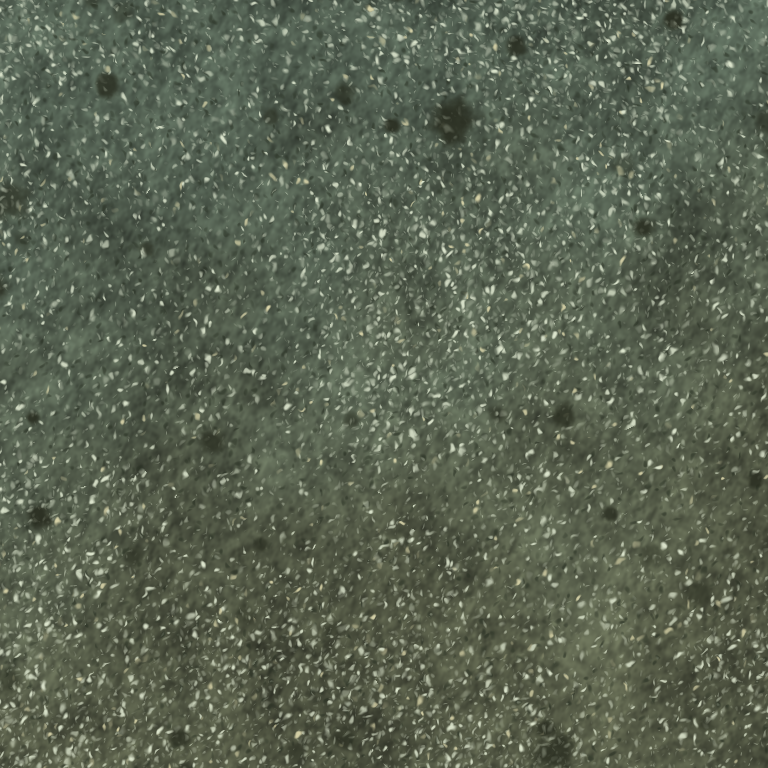
This texture is drawn by a Shadertoy shader. Its source:

```glsl
// Worn green-grey ground strewn with small pale mineral flecks and dark stains.
// Layered value noise tints the base; jittered grids scatter soft, warped
// ellipses for the flecks and pits, and ragged discs for the stains.

const vec3 OLIVE = vec3(0.335, 0.355, 0.275);
const vec3 TEAL  = vec3(0.318, 0.372, 0.318);
const vec3 PALE  = vec3(0.860, 0.895, 0.800);
const vec3 WARM  = vec3(0.860, 0.840, 0.670);
const vec3 PIT   = vec3(0.155, 0.185, 0.135);
const vec3 STAIN = vec3(0.160, 0.175, 0.125);

const float GRAIN_CONTRAST  = 0.50;
const float MOTTLE_CONTRAST = 0.42;
const float BROAD_CONTRAST  = 0.50;
const float WARP = 0.0045;       // raggedness of the fleck outlines
const float LOW_ANGLE  = 1.10;   // fleck direction near the bottom
const float HIGH_ANGLE = 2.20;   // fleck direction near the top
const float ANGLE_SPREAD = 1.7;
const float STAIN_CELLS = 7.0;
const float STAIN_SHARE = 0.75;

vec3 hash3(vec2 p) {
    vec3 q = fract(p.xyx * vec3(0.1031, 0.1030, 0.0973));
    q += dot(q, q.yxz + 33.33);
    return fract((q.xxy + q.yzz) * q.zyx);
}

float valueNoise(vec2 p) {
    vec2 i = floor(p), f = fract(p);
    f = f * f * (3.0 - 2.0 * f);
    float low  = mix(hash3(i).x, hash3(i + vec2(1, 0)).x, f.x);
    float high = mix(hash3(i + vec2(0, 1)).x, hash3(i + vec2(1, 1)).x, f.x);
    return mix(low, high, f.y);
}

float fbm(vec2 p) {
    float sum = 0.0, amp = 0.5;
    for (int i = 0; i < 4; i++) {
        sum += amp * valueNoise(p);
        p = mat2(1.6, 1.2, -1.2, 1.6) * p + 17.3;
        amp *= 0.5;
    }
    return sum / 0.9375;
}

vec2 rotate(vec2 p, float a) {
    float c = cos(a), s = sin(a);
    return vec2(c * p.x + s * p.y, c * p.y - s * p.x);
}

float flowAngle(vec2 uv) {
    return mix(LOW_ANGLE, HIGH_ANGLE, smoothstep(0.45, 1.0, uv.y));
}

// Scattered soft ellipses: x = coverage times strength, y = random tint.
vec2 flecks(vec2 uv, float cells, float share, float seed) {
    vec2 p = uv * cells, home = floor(p);
    vec2 best = vec2(0.0);
    for (int y = -1; y <= 1; y++)
    for (int x = -1; x <= 1; x++) {
        vec2 id = home + vec2(x, y);
        vec3 place = hash3(id + seed);
        vec3 look = hash3(id + seed + 191.7);
        if (place.z > share) continue;
        float angle = flowAngle(uv) + (look.x - 0.5) * ANGLE_SPREAD;
        vec2 d = rotate(p - id - place.xy, angle);
        vec2 radii = vec2(mix(0.22, 0.44, look.y), mix(0.15, 0.25, look.z));
        float strength = mix(0.18, 1.0, pow(fract(look.x * 7.0 + look.y * 5.0), 1.35));
        float cover = strength * smoothstep(1.45, 0.30, length(d / radii));
        if (cover > best.x) best = vec2(cover, fract(look.z * 13.0));
    }
    return best;
}

// Ragged dark discs, a few of them large.
float stains(vec2 uv) {
    vec2 p = uv * STAIN_CELLS, home = floor(p);
    float ragged = 1.0 * (fbm(uv * 60.0) - 0.5);
    float cover = 0.0;
    for (int y = -1; y <= 1; y++)
    for (int x = -1; x <= 1; x++) {
        vec2 id = home + vec2(x, y);
        vec3 place = hash3(id + 57.0);
        vec3 look = hash3(id + 83.0);
        if (place.z > STAIN_SHARE) continue;
        float radius = mix(0.06, 0.12, look.x) + 0.10 * step(0.94, look.y);
        float d = length(p - id - place.xy) / radius + ragged;
        cover = max(cover, mix(0.35, 0.90, look.z) * smoothstep(1.35, 0.45, d));
    }
    return cover;
}

void mainImage(out vec4 fragColor, in vec2 fragCoord) {
    vec2 uv = fragCoord / iResolution.y;

    // Ground: teal above, olive below, with broad mottling and fine grain
    float broad = fbm(uv * 4.0 + 3.0);
    float hue = smoothstep(0.15, 1.1, uv.y - 0.25 * uv.x + 0.5 * broad);
    vec3 color = mix(OLIVE, TEAL, hue);
    vec2 along = rotate(uv, LOW_ANGLE);
    float grain = 0.6 * valueNoise(along * vec2(85.0, 140.0))
                + 0.4 * valueNoise(along * vec2(180.0, 250.0) + 41.0);
    color *= 1.0 + BROAD_CONTRAST * (broad - 0.5)
                 + MOTTLE_CONTRAST * (fbm(uv * 20.0) - 0.5)
                 + GRAIN_CONTRAST * (grain - 0.5);

    // Pits and stains
    vec2 bend = vec2(valueNoise(uv * 150.0), valueNoise(uv * 150.0 + 71.0)) - 0.5;
    vec2 warped = uv + WARP * bend;
    float stain = stains(uv);
    color = mix(color, PIT, 0.62 * flecks(warped, 80.0, 0.40, 311.0).x);
    color = mix(color, STAIN, stain);

    // Pale flecks, from faint and fine to bright and coarse
    float density = mix(0.55, 1.45, smoothstep(0.3, 0.7, fbm(uv * 6.0 + 29.0)));
    vec2 fine   = flecks(warped, 145.0, 0.48 * density, 11.0);
    vec2 medium = flecks(warped, 92.0, 0.50 * density, 127.0);
    vec2 coarse = flecks(warped, 66.0, 0.30 * density, 233.0);
    float clear = 1.0 - 0.85 * stain;
    color = mix(color, PALE, 0.36 * fine.x * clear);
    color = mix(color, mix(PALE, WARM, step(0.9, medium.y)), 0.92 * medium.x * clear);
    color = mix(color, mix(PALE, WARM, step(0.9, coarse.y)), coarse.x * clear);

    fragColor = vec4(color, 1.0);
}
```
